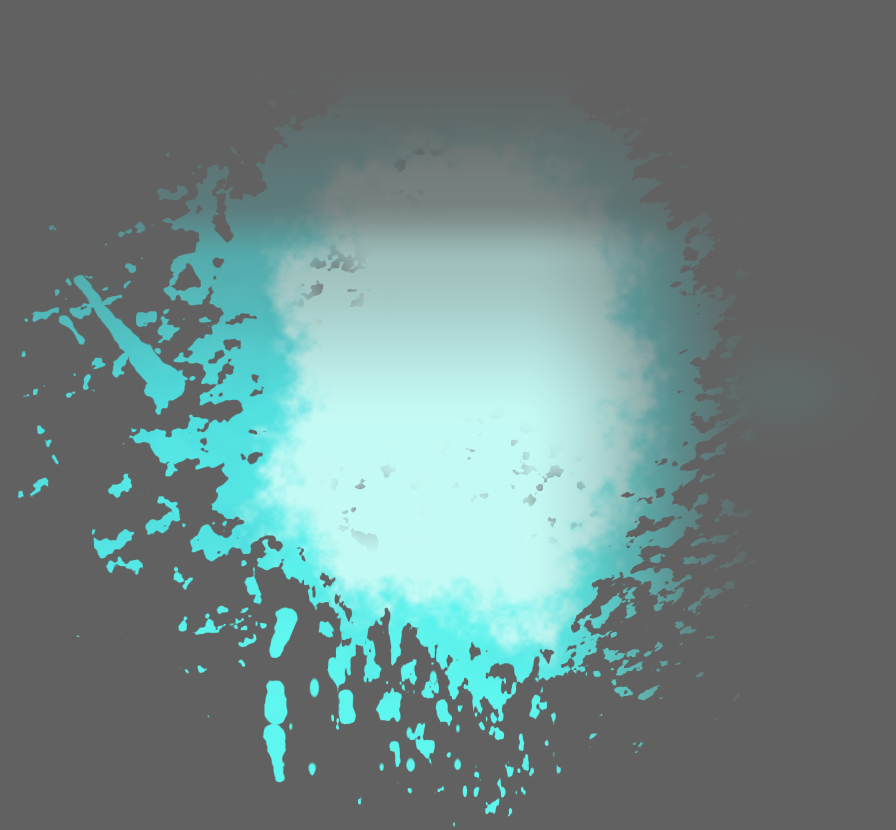
Reproduce this background procedurally as a WebGL 2 fragment shader.

```glsl
#version 300 es
precision highp float;
// Pale aqua glow on grey, fading up and right, with a ragged rim of paint splatter.
uniform vec2 u_resolution;
out vec4 outColor;

#define GREY vec3(0.38)
#define AQUA_DEEP vec3(0.30, 0.85, 0.86)
#define AQUA_BRIGHT vec3(0.37, 0.97, 0.94)
#define PALE vec3(0.77, 0.98, 0.96)
#define CENTER vec2(0.549, 0.507)
#define GRAIN 42.0
#define SOLID_LEVEL 0.30
#define SPARSE_LEVEL 0.82

// Solid and outermost splatter radii, counterclockwise from the right
const vec2 RIM[16] = vec2[16](
  vec2(.28, .42), vec2(.30, .43), vec2(.34, .44), vec2(.38, .46),
  vec2(.42, .50), vec2(.38, .46), vec2(.35, .50), vec2(.29, .53),
  vec2(.24, .54), vec2(.28, .53), vec2(.25, .46), vec2(.26, .47),
  vec2(.285, .55), vec2(.30, .47), vec2(.23, .47), vec2(.25, .43));
// Radius of the pale middle in the same directions
const float PALE_RIM[16] = float[16](
  .23, .235, .29, .31, .32, .31, .28, .22,
  .20, .255, .26, .25, .25, .285, .23, .235);
// Long strokes and drips: start, end; then radius at each end
const vec4 STROKE[7] = vec4[7](
  vec4(.096, .662, .135, .610), vec4(.135, .610, .203, .535),
  vec4(.078, .615, .098, .590), vec4(.345, .255, .332, .215),
  vec4(.332, .170, .333, .140), vec4(.330, .115, .337, .062),
  vec4(.417, .158, .417, .137));
const vec2 STROKE_WIDTH[7] = vec2[7](
  vec2(.006, .010), vec2(.010, .019), vec2(.004, .004), vec2(.012, .008),
  vec2(.012, .013), vec2(.013, .004), vec2(.009, .009));
const vec2 CHIP[5] = vec2[5](
  vec2(.447, .394), vec2(.670, .400), vec2(.500, .805),
  vec2(.400, .660), vec2(.595, .440));

float hash(vec2 p) {
  vec3 q = fract(p.xyx * 0.1031);
  q += dot(q, q.yzx + 33.33);
  return fract((q.x + q.y) * q.z);
}

float noise(vec2 p) {
  vec2 i = floor(p), f = fract(p);
  f = f * f * (3.0 - 2.0 * f);
  return mix(mix(hash(i), hash(i + vec2(1, 0)), f.x),
             mix(hash(i + vec2(0, 1)), hash(i + vec2(1, 1)), f.x), f.y);
}

float fbm(vec2 p) {
  return 0.55 * noise(p) + 0.30 * noise(p * 2.1 + 17.0) + 0.15 * noise(p * 4.3 + 41.0);
}

float fall(float a, float b, float x) { return 1.0 - smoothstep(a, b, x); }

float taperedLine(vec2 p, vec4 s, vec2 w) {
  vec2 pa = p - s.xy, ba = s.zw - s.xy;
  float h = clamp(dot(pa, ba) / dot(ba, ba), 0.0, 1.0);
  return length(pa - ba * h) - mix(w.x, w.y, h);
}

// Scattered upright droplets, one per grid cell at most
float droplets(vec2 p) {
  vec2 cell = vec2(0.03, 0.05), id = floor(p / cell);
  vec2 jitter = vec2(hash(id + 3.0), hash(id + 9.0)) - 0.5;
  vec2 q = p - (id + 0.5 + 0.35 * jitter) * cell;
  float size = mix(0.002, 0.007, hash(id + 21.0));
  return length(q * vec2(1.0, 0.5)) - size + step(hash(id + 57.0), 0.55);
}

// Grain leans down at left, hangs below, and rises to the right
float splatter(vec2 p) {
  vec2 g = p * GRAIN;
  float left = fbm(mat2(0.9, -0.45, 0.45, 0.9) * g * vec2(1.0, 1.15));
  float below = fbm(g * vec2(1.7, 1.0) + 70.0);
  float right = fbm(mat2(0.8, -0.9, 0.6, 1.5) * g * 1.3 + 130.0);
  float n = mix(left, below, fall(0.25, 0.42, p.y) * smoothstep(0.25, 0.45, p.x));
  return mix(n, right, smoothstep(0.62, 0.78, p.x));
}

void main() {
  vec2 p = gl_FragCoord.xy / u_resolution.y;
  float pixel = 1.0 / u_resolution.y;

  // Radii of the shape along this direction
  vec2 d = p - CENTER;
  float r = length(d);
  float sector = mod(atan(d.y, d.x) / 6.2831853 + 1.0, 1.0) * 16.0;
  int i = int(sector) & 15, j = (i + 1) & 15;
  float f = smoothstep(0.0, 1.0, fract(sector));
  vec2 rim = mix(RIM[i], RIM[j], f);
  float paleRim = mix(PALE_RIM[i], PALE_RIM[j], f);

  // Paint breaks up into ever sparser specks outward
  float wash = fbm(p * 14.0), fine = fbm(p * 60.0 + 11.0);
  float t = (r - rim.x + 0.07 * (wash - 0.5)) / (rim.y - rim.x);
  float level = SOLID_LEVEL + (t > 0.0 ? (SPARSE_LEVEL - SOLID_LEVEL) * pow(t, 0.6) : t);
  float field = splatter(p) - level;
  float w = clamp(fwidth(field), 0.01, 0.12) * 0.7;
  float cover = smoothstep(-w, w, field);

  // Chips missing from the middle
  float chipped = 0.0;
  for (int k = 0; k < 5; k++) {
    float near = exp(-dot(p - CHIP[k], p - CHIP[k]) * 900.0);
    chipped = max(chipped, near * smoothstep(0.63, 0.68, fine));
  }
  cover *= 1.0 - 0.75 * chipped;

  // Strokes, drips and droplets
  float marks = droplets(p) + 0.03 * smoothstep(0.10, 0.24, abs(p.x - 0.47))
              + 0.03 * smoothstep(0.06, 0.11, abs(p.y - 0.14));
  for (int k = 0; k < 7; k++)
    marks = min(marks, taperedLine(p, STROKE[k], STROKE_WIDTH[k]) + 0.008 * (fine - 0.5));
  cover = max(cover, fall(-pixel, pixel, marks));

  // Fade to grey at the top and the right
  float fadeUp = 0.22 * fall(0.74, 0.93, p.y) + 0.40 * fall(0.68, 0.76, p.y)
               + 0.38 * fall(0.48, 0.70, p.y);
  float fadeRight = fall(0.62, 0.95, p.x);
  float smudge = 0.07 * exp(-dot((p - vec2(0.94, 0.53)) * vec2(14, 22), (p - vec2(0.94, 0.53)) * vec2(14, 22)));

  // Watercolour edge of the pale middle
  float pale = fall(-0.045, 0.035, r - paleRim + 0.08 * (wash - 0.5) + 0.07 * (fine - 0.5));
  vec3 aqua = mix(AQUA_DEEP, AQUA_BRIGHT, clamp(fall(0.05, 0.65, p.y) + 0.8 * (wash - 0.5), 0.0, 1.0));
  vec3 paint = mix(aqua, PALE, pale);
  outColor = vec4(mix(GREY, paint, max(cover * fadeUp * fadeRight, smudge)), 1.0);
}
```
